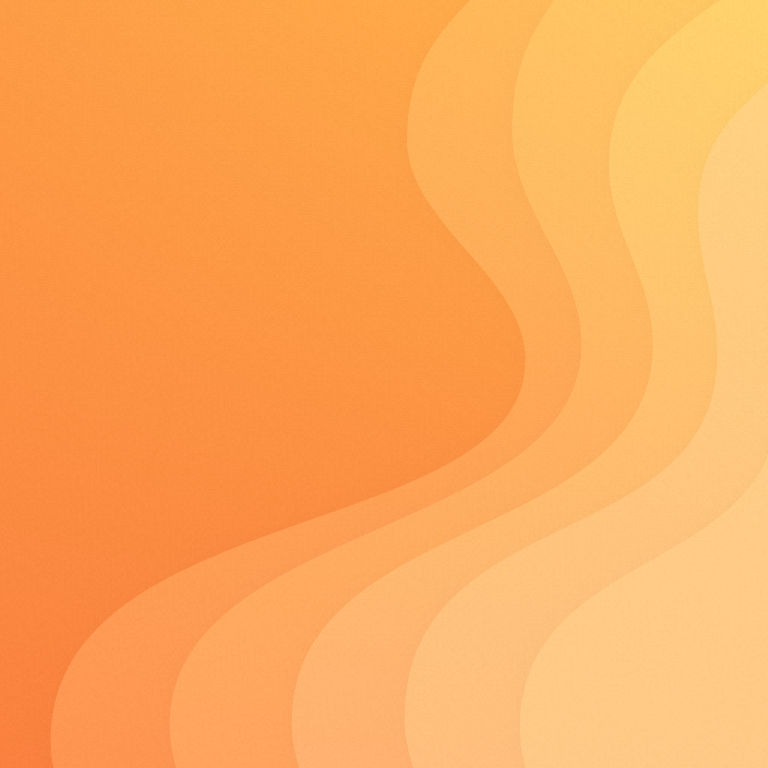
Reproduce this background procedurally as a Shadertoy shader.

```glsl
// Layered flowing waves in warm orange and peach, with soft edges and fine grain.

const int WAVES = 5;

// Turning points of each wave edge, from above the canvas to its foot.
const vec2 TOP[WAVES] = vec2[](vec2(0.694, 1.182), vec2(0.776, 1.169),
    vec2(1.082, 1.215), vec2(1.091, 1.060), vec2(1.100, 1.060));
const vec2 HOLLOW[WAVES] = vec2[](vec2(0.530, 0.818), vec2(0.667, 0.831),
    vec2(0.793, 0.785), vec2(0.909, 0.724), vec2(1.011, 0.675));
const vec2 BULGE[WAVES] = vec2[](vec2(0.684, 0.531), vec2(0.757, 0.551),
    vec2(0.850, 0.551), vec2(0.934, 0.538), vec2(1.013, 0.479));
const vec2 FOOT[WAVES] = vec2[](vec2(0.066, 0.036), vec2(0.221, 0.056),
    vec2(0.380, 0.060), vec2(0.527, 0.065), vec2(0.677, 0.052));

// Handle lengths of the long lower sweep, as fractions of its height.
const vec2 SWEEP[WAVES] = vec2[](vec2(0.476, 0.634), vec2(0.503, 0.537),
    vec2(0.530, 0.557), vec2(0.556, 0.606), vec2(0.540, 0.560));

// Layer colours at the bottom and top of the canvas.
const vec3 LOW[WAVES + 1] = vec3[](vec3(0.980, 0.505, 0.245),
    vec3(0.995, 0.585, 0.320), vec3(1.0, 0.640, 0.370),
    vec3(1.0, 0.695, 0.440), vec3(1.0, 0.745, 0.490), vec3(1.0, 0.785, 0.525));
const vec3 HIGH[WAVES + 1] = vec3[](vec3(1.0, 0.670, 0.290),
    vec3(1.0, 0.720, 0.355), vec3(1.0, 0.760, 0.390),
    vec3(1.0, 0.800, 0.430), vec3(1.0, 0.815, 0.505), vec3(1.0, 0.820, 0.530));

float hash(vec2 p) {
    return fract(sin(dot(p, vec2(127.1, 311.7))) * 43758.5453);
}

// x at height y on a Bezier arc with vertical tangents at both ends.
float arcX(float y, vec2 upper, vec2 lower, vec2 handles) {
    float s = clamp((upper.y - y) / (upper.y - lower.y), 0.0, 1.0);
    float a = handles.x, b = 1.0 - handles.y;
    float t = s;
    for (int i = 0; i < 6; i++) {
        float u = 1.0 - t;
        float value = 3.0 * u * u * t * a + 3.0 * u * t * t * b + t * t * t;
        float slope = 3.0 * (u * u * a + 2.0 * u * t * (b - a) + t * t * (1.0 - b));
        t = clamp(t - (value - s) / max(slope, 0.1), 0.0, 1.0);
    }
    return mix(upper.x, lower.x, smoothstep(0.0, 1.0, t));
}

// Wave edge: three joined arcs, then a gentle turn below the foot.
float edgeX(float y, vec2 top, vec2 hollow, vec2 bulge, vec2 foot, vec2 sweep) {
    if (y > hollow.y) return arcX(y, top, hollow, vec2(0.52));
    if (y > bulge.y) return arcX(y, hollow, bulge, vec2(0.38));
    if (y > foot.y) return arcX(y, bulge, foot, sweep);
    float below = foot.y - y;
    return foot.x + 2.7 * below * below;
}

vec3 layerColor(vec3 low, vec3 high, vec2 uv) {
    return mix(low, high, uv.y * (0.65 + 0.6 * uv.x));
}

void mainImage(out vec4 fragColor, in vec2 fragCoord) {
    vec2 uv = fragCoord / iResolution.xy;
    vec3 color = layerColor(LOW[0], HIGH[0], uv);

    // Stack the waves from left to right.
    for (int i = 0; i < WAVES; i++) {
        float side = uv.x - edgeX(uv.y, TOP[i], HOLLOW[i], BULGE[i], FOOT[i], SWEEP[i]);
        float pixels = side / max(length(vec2(dFdx(side), dFdy(side))), 1e-6);
        float cover = clamp(pixels + 0.5, 0.0, 1.0);

        // Faint shadow just outside the edge.
        float gap = max(-pixels / iResolution.y, 0.0);
        color *= 1.0 - 0.012 * exp(-gap / 0.012);
        color = mix(color, layerColor(LOW[i + 1], HIGH[i + 1], uv), cover);
    }

    // Fine paper grain.
    color += (hash(floor(uv * 512.0)) - 0.5) * 0.018;
    fragColor = vec4(clamp(color, 0.0, 1.0), 1.0);
}
```
